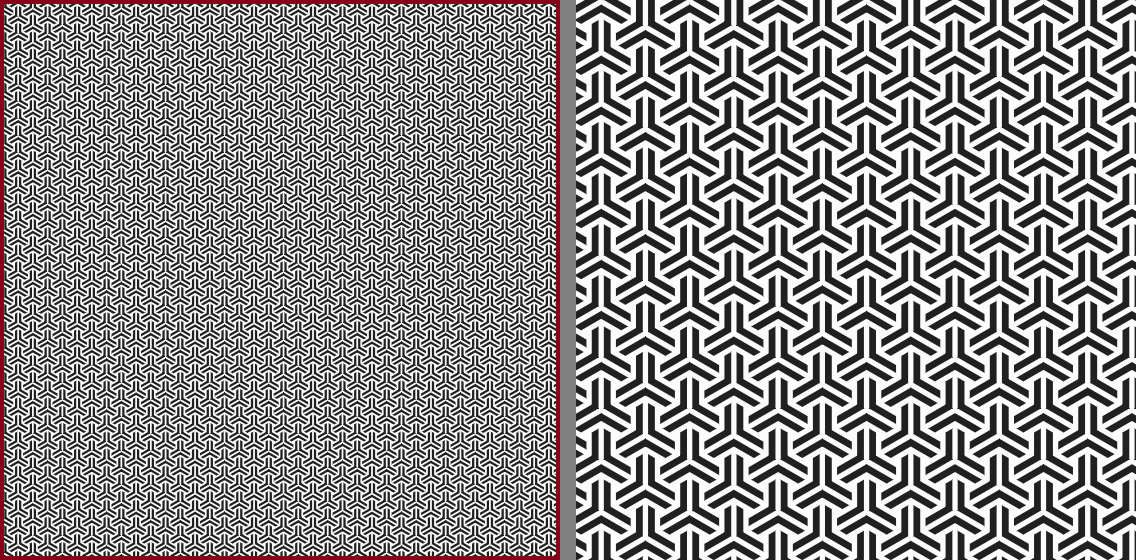
Left, the full canvas; right, a detail of the centre.
Reproduce this pattern procedurally as a Shadertoy shader.

```glsl
// Isometric weave of dark chevrons on white inside a thin crimson frame.
// A honeycomb holds three striped hexagons per lattice cell, each turned by
// 120 degrees; the coverage of the three turned copies is added together.

const float SQRT3 = 1.7320508;
const float TURN = 2.0943951;              // a third of a circle

const float SPACING = 0.0304;              // vertical distance between repeats
const vec2 PHASE = vec2(0.0324, 0.605);    // one centre where three arms meet
const float FRAME = 0.0072;                // frame width

const float INRADIUS = 0.5 / SQRT3;        // hexagon, in units of SPACING
const float STRIPE_MID = 0.41;             // stripe, in units of INRADIUS
const float STRIPE_HALF = 0.23;

const vec3 PAPER = vec3(0.99);
const vec3 INK = vec3(0.125);
const vec3 CRIMSON = vec3(0.53, 0.0, 0.10);

mat2 rotation(float angle) {
    float c = cos(angle), s = sin(angle);
    return mat2(c, s, -s, c);
}

// Offset from the nearest point of a triangular lattice of unit spacing
vec2 latticeOffset(vec2 p) {
    vec2 cell = vec2(SQRT3, 1.0);
    vec2 a = p - cell * floor(p / cell + 0.5);
    vec2 b = p - cell * (floor(p / cell) + 0.5);
    return dot(a, a) < dot(b, b) ? a : b;
}

// Signed distance to a hexagon with upright sides
float hexagon(vec2 p, float inradius) {
    p = abs(p);
    return max(p.x, 0.5 * p.x + 0.5 * SQRT3 * p.y) - inradius;
}

// Signed distance to a pair of upright stripes
float stripePair(float x, float middle, float halfWidth) {
    return abs(abs(x) - middle) - halfWidth;
}

// Share of a pixel covered by a shape
float coverage(float dist, float pixel) {
    return clamp(0.5 - dist / pixel, 0.0, 1.0);
}

// Matching stripes join at the mitres and stop at the remaining seams
float weave(vec2 p, float pixel) {
    float ink = 0.0;
    for (int i = 0; i < 3; i++) {
        vec2 arm = rotation(TURN * float(i)) * p;
        vec2 q = latticeOffset(arm - vec2(0.0, 1.0 / 3.0));
        float stripes = stripePair(q.x, STRIPE_MID * INRADIUS,
                                   STRIPE_HALF * INRADIUS);
        ink += coverage(max(stripes, hexagon(q, INRADIUS)), pixel);
    }
    return min(ink, 1.0);
}

void mainImage(out vec4 fragColor, in vec2 fragCoord) {
    float pixel = 1.0 / iResolution.y;
    vec2 uv = fragCoord * pixel;
    vec2 size = iResolution.xy * pixel;

    // Woven field
    float ink = weave((uv - PHASE) / SPACING, pixel / SPACING);
    vec3 color = mix(PAPER, INK, ink);

    // Frame
    vec2 inset = min(uv, size - uv);
    float toSide = min(inset.x, inset.y);
    color = mix(color, CRIMSON, coverage(toSide - FRAME, pixel));

    fragColor = vec4(color, 1.0);
}
```
